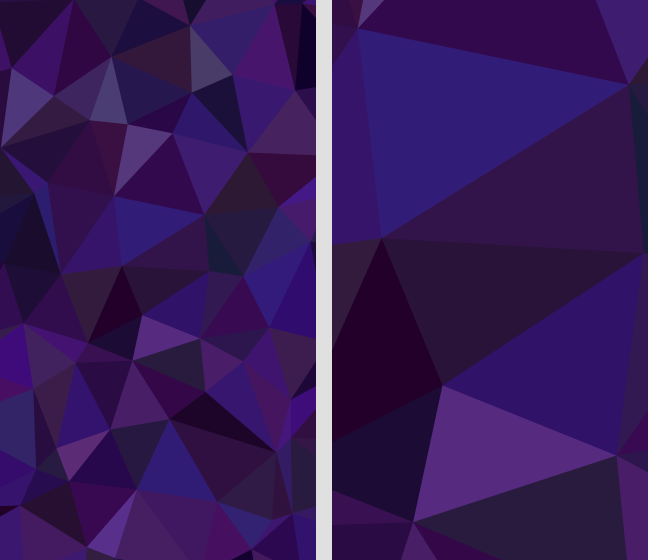
Left, the full canvas; right, a detail of the centre.
Write a Shadertoy shader that draws this background.

```glsl
float hash(vec2 p) {
    return fract(sin(dot(p, vec2(127.1, 311.7))) * 43758.5453);
}

float cross2(vec2 a, vec2 b) {
    return a.x * b.y - a.y * b.x;
}

// Jittered lattice point; staying inside its own cell keeps the mesh valid
vec2 meshPoint(vec2 cell) {
    vec2 jitter = vec2(hash(cell + 3.7), hash(cell + 41.3)) - 0.5;
    return cell + 0.5 + 0.86 * jitter;
}

// Signed distance inside the edge a-b of a counter-clockwise triangle
float edgeDistance(vec2 p, vec2 a, vec2 b) {
    return cross2(b - a, p - a) / length(b - a);
}

float triangleCoverage(vec2 p, vec2 a, vec2 b, vec2 c, float pixel) {
    float inside = min(edgeDistance(p, a, b),
                       min(edgeDistance(p, b, c), edgeDistance(p, c, a)));
    return clamp(0.5 + inside / pixel, 0.0, 1.0);
}

// Weighted choice of a purple, with a small shift per channel
vec3 facetColor(vec2 id) {
    float pick = hash(id + 17.9);
    vec3 shade = vec3(0.24, 0.10, 0.40);
    if (pick > 0.32) shade = vec3(0.20, 0.07, 0.28);
    if (pick > 0.61) shade = vec3(0.13, 0.06, 0.22);
    if (pick > 0.78) shade = vec3(0.22, 0.07, 0.45);
    if (pick > 0.87) shade = vec3(0.11, 0.01, 0.18);
    if (pick > 0.93) shade = vec3(0.32, 0.21, 0.45);
    if (pick > 0.96) shade = vec3(0.37, 0.15, 0.52);
    if (pick > 0.98) shade = vec3(0.24, 0.14, 0.54);
    vec3 shift = vec3(hash(id + 5.3), hash(id + 29.1), hash(id + 63.7)) - 0.5;
    return max(shade + shift * vec3(0.10, 0.09, 0.09), 0.0);
}

void mainImage(out vec4 fragColor, in vec2 fragCoord) {
    float pixel = 5.2 / iResolution.x;
    vec2 p = fragCoord * pixel + vec2(20.3, 11.6);
    vec3 sum = vec3(0.0);
    float weight = 0.0;

    // Only four quads can reach this point
    for (int y = -1; y <= 0; y++) {
        for (int x = -1; x <= 0; x++) {
            vec2 cell = floor(p) + vec2(x, y);
            vec2 a = meshPoint(cell);
            vec2 b = meshPoint(cell + vec2(1.0, 0.0));
            vec2 c = meshPoint(cell + vec2(1.0, 1.0));
            vec2 d = meshPoint(cell + vec2(0.0, 1.0));

            // Split along the shorter diagonal that lies inside the quad
            bool acInside = cross2(c - a, b - a) * cross2(c - a, d - a) < 0.0;
            bool bdInside = cross2(d - b, a - b) * cross2(d - b, c - b) < 0.0;
            bool acShorter = distance(a, c) < distance(b, d);
            if (!acInside || (bdInside && !acShorter)) {
                vec2 first = a;
                a = b;
                b = c;
                c = d;
                d = first;
            }

            float lower = triangleCoverage(p, a, b, c, pixel);
            float upper = triangleCoverage(p, a, c, d, pixel);
            sum += lower * facetColor(cell) + upper * facetColor(cell + 0.5);
            weight += lower + upper;
        }
    }
    fragColor = vec4(sum / max(weight, 0.001), 1.0);
}
```
